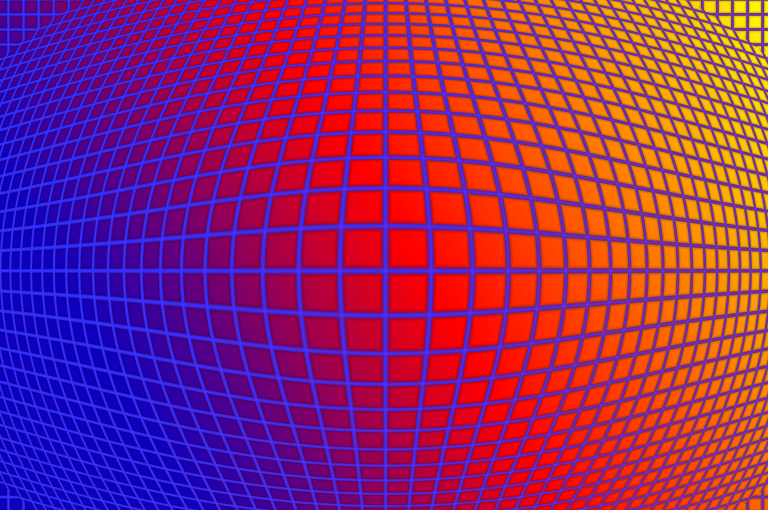
Reproduce this background procedurally as a WebGL 2 fragment shader.

```glsl
#version 300 es
precision highp float;
// A soft blue grid bulging over a diagonal blue, red and yellow gradient.

#define CENTER vec2(0.502, 0.469)   // middle of the bulge, share of canvas
#define LENS_RADIUS vec2(0.5, 0.531) // unit ellipse of the lens, share of canvas
#define CELL 0.0908                 // cell size at the middle, in heights
#define BULGE 1.28                  // growth of compression with radius
#define MAX_SQUEEZE 3.07            // squeeze of the flat grid outside the lens
#define LINE_BASE 0.0010            // half line width, constant part
#define LINE_SCALE 0.059            // half line width, share of local cell
#define GRADIENT_DIR vec2(0.87, 0.50)

uniform vec2 u_resolution;
out vec4 fragColor;

const vec3 BLUE = vec3(0.06, 0.0, 0.75);
const vec3 RED = vec3(1.0, 0.0, 0.0);
const vec3 YELLOW = vec3(1.0, 0.96, 0.0);
const vec3 LINE_LEFT = vec3(0.18, 0.17, 0.96);
const vec3 LINE_MIDDLE = vec3(0.29, 0.15, 0.83);
const vec3 LINE_RIGHT = vec3(0.41, 0.16, 0.64);

// Diagonal sweep through the three background colours.
vec3 background(float t) {
    vec3 color = mix(BLUE, RED, clamp((t + 0.56) / 0.62, 0.0, 1.0));
    return mix(color, YELLOW, clamp((t - 0.07) / 0.82, 0.0, 1.0));
}

// Line colour shifts from clear blue to violet across the canvas.
vec3 lineColor(float x) {
    vec3 color = mix(LINE_LEFT, LINE_MIDDLE, smoothstep(-0.7, 0.0, x));
    return mix(color, LINE_RIGHT, smoothstep(0.0, 0.6, x));
}

// Grid coordinates: cells shrink away from the middle, then stay flat.
vec2 bulgedGrid(vec2 p, float aspect) {
    vec2 e = p / (LENS_RADIUS * vec2(aspect, 1.0));
    return p / CELL * min(1.0 + BULGE * dot(e, e), MAX_SQUEEZE);
}

void main() {
    float pixel = 1.0 / u_resolution.y;
    float aspect = u_resolution.x * pixel;
    vec2 p = gl_FragCoord.xy * pixel - CENTER * vec2(aspect, 1.0);

    // Distance to the nearest line of each family, in canvas heights.
    vec2 grid = bulgedGrid(p, aspect);
    vec2 dx = dFdx(grid);
    vec2 dy = dFdy(grid);
    vec2 cell = pixel / max(sqrt(dx * dx + dy * dy), vec2(1e-5));
    vec2 dist = abs(fract(grid + 0.5) - 0.5) * cell;

    // Soft bands with a brighter core.
    vec2 halfWidth = LINE_BASE + LINE_SCALE * cell;
    vec2 soft = max(0.45 * halfWidth, vec2(0.75 * pixel));
    vec2 band = 1.0 - smoothstep(halfWidth - soft, halfWidth + soft, dist);
    vec2 core = 1.0 - smoothstep(vec2(0.0), halfWidth + 0.5 * pixel, dist);
    vec2 halo = 1.0 - smoothstep(halfWidth, halfWidth * 2.1 + pixel, dist);

    float cover = max(band.x, band.y);
    float glow = max(core.x, core.y) + 0.5 * core.x * core.y;
    float shade = max(halo.x, halo.y);

    vec3 color = background(dot(p, GRADIENT_DIR));
    color *= 1.0 - 0.16 * shade;
    vec3 line = lineColor(p.x) * (0.84 + 0.24 * glow);
    color = mix(color, line, cover);

    fragColor = vec4(clamp(color, 0.0, 1.0), 1.0);
}
```
